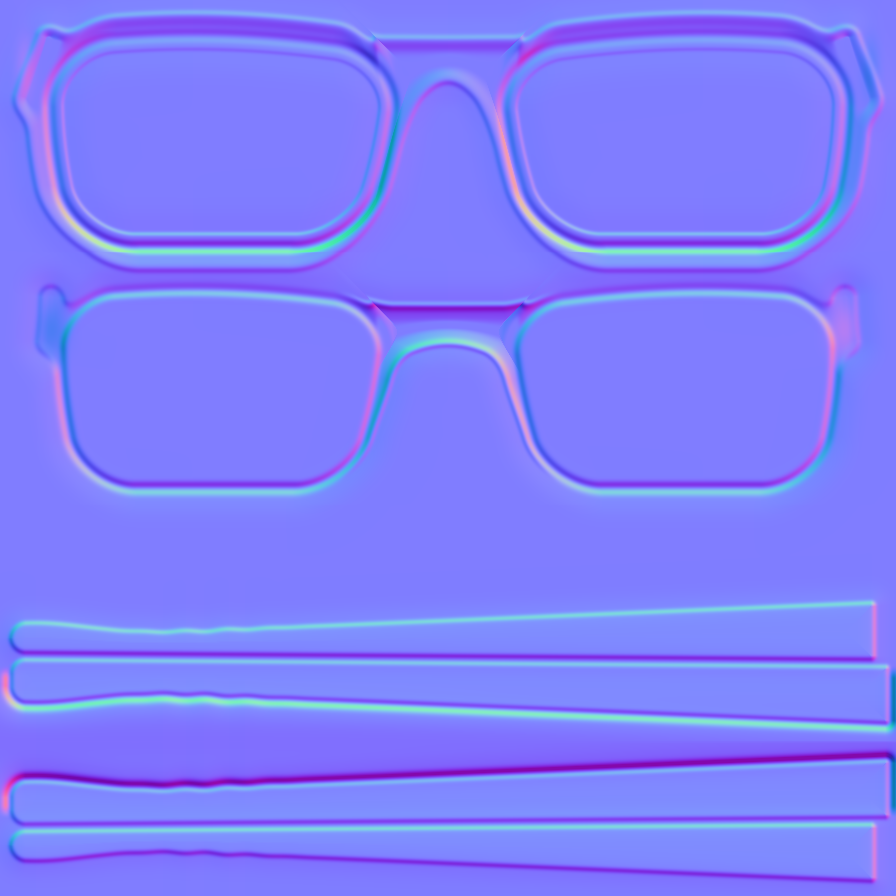
Reproduce this texture map procedurally as a Shadertoy shader.

```glsl
// Tangent-space normal map of a pair of spectacles: two frame views above four temple arms.

// All lengths are in percent of the canvas, y up.
const float LENS_X = 25.5;         // lens centre, measured from the mirror axis
const vec2 FRONT = vec2(84.2, 10.3); // lens centre height, half height
const vec2 BACK = vec2(56.6, 10.8);
const float FRONT_RIM = 4.0;
const float BACK_RIM = 0.9;
const float ARM_AXIS = 17.2;       // the two arm pairs mirror about this height
const vec2 FLAT_TILT = vec2(0.0, -0.02);
const float ARM_TINT = 0.11;
const float MAX_TILT = 0.94;

const int FRONT_LENS = 0, FRONT_FRAME = 1, BACK_LENS = 2, BACK_FRAME = 3, THIN_ARM = 4, WIDE_ARM = 5;

float bell(float x, float width) {
    x /= width;
    return exp(-x * x);
}

float smoothMin(float a, float b, float k) {
    float h = max(k - abs(a - b), 0.0) / k;
    return min(a, b) - 0.25 * k * h * h;
}

float roundBox(vec2 p, vec2 halfSize, float r) {
    vec2 e = abs(p) - halfSize + r;
    return length(max(e, 0.0)) + min(max(e.x, e.y), 0.0) - r;
}

float softSegment(vec2 p, vec2 a, vec2 b) {
    vec2 ab = b - a;
    vec2 v = p - a - ab * clamp(dot(p - a, ab) / dot(ab, ab), 0.0, 1.0);
    return sqrt(dot(v, v) + 0.2);
}

// Tapered lens with an arched upper edge
float lens(vec2 q, vec2 place) {
    vec2 v = q - vec2(LENS_X, place.x);
    float t = clamp(v.y / place.y, -1.2, 1.2);
    float arch = 0.0045 * (v.x - 3.0) * (v.x - 3.0);
    v.y += min(arch, 3.0) * smoothstep(-1.0, 1.0, t);
    v.x += 0.5 * t;
    return roundBox(v, vec2(17.25 + (1.6 - 1.1 * t) * t, place.y), 5.6);
}

// Rim, arched bridge (top, bottom, curve) and hinge joined smoothly
float frame(vec2 q, float rim, vec3 bridge, vec2 hingeTop, vec2 hingeEnd) {
    float x = min(q.x, 8.0);
    float low = bridge.y - bridge.z * x * x;
    float y = q.y - 0.5 * (bridge.x + low);
    float strip = max(sqrt(y * y + 0.3) - 0.5 * (bridge.x - low), q.x - 8.0);
    float d = smoothMin(rim, strip, 2.0);
    return smoothMin(d, softSegment(q, hingeTop, hingeEnd) - 1.3, 3.0);
}

float arm(vec2 q, float low, float high, float tip) {
    vec2 centre = vec2(0.5 * (tip + 1.2), 0.5 * (low + high));
    return roundBox(q - centre, vec2(tip - centre.x, 0.5 * (high - low)), mix(1.7, 0.4, q.x / 100.0));
}

float shape(int part, vec2 p) {
    vec2 q = vec2(abs(p.x - 50.0), p.y);
    float inner = 1.0 - smoothstep(6.0, 12.0, q.x);
    if (part == FRONT_LENS) return lens(q, FRONT);
    if (part == BACK_LENS) return lens(q, BACK);
    if (part == FRONT_FRAME)
        return frame(q, lens(q, FRONT) - FRONT_RIM + inner, vec3(95.8, 90.8, 0.2), vec2(44.6, 95.7), vec2(46.8, 89.0));
    if (part == BACK_FRAME) {
        float rim = BACK_RIM + 0.8 * inner * smoothstep(50.0, 60.0, q.y);
        return frame(q, lens(q, BACK) - rim, vec3(65.9, 61.6, 0.05), vec2(44.3, 66.8), vec2(44.6, 62.0));
    }
    // Arms flare toward the hinge, with a rounded ear tip and a wavy grip
    vec2 a = vec2(p.x, abs(p.y - ARM_AXIS));
    float flare = 0.042 * (p.x - 18.0) + 1.7 * bell(p.x - 3.0, 9.0)
                + 0.1 * sin(p.x * 1.3) * bell(p.x - 23.0, 7.0);
    float seam = 9.65 - 0.008 * p.x;
    if (part == THIN_ARM) return arm(a, seam + 0.35, 12.2 + flare, 97.6);
    return arm(a, 5.4 - flare, seam - 0.35, 99.2);
}

// Distance in x, outward direction in yz
vec3 field(int part, vec2 p) {
    vec2 e = vec2(0.08, 0.0);
    vec2 g = vec2(shape(part, p + e.xy) - shape(part, p - e.xy),
                  shape(part, p + e.yx) - shape(part, p - e.yx)) / (2.0 * e.x);
    float steep = max(length(g), 0.3);
    return vec3(shape(part, p) / steep, g / steep);
}

// Tilt along a contour; positive strength leans outward
vec2 band(vec3 f, float at, float width, float strength) {
    return f.yz * strength * bell(f.x - at, width);
}

void mainImage(out vec4 fragColor, in vec2 fragCoord) {
    vec2 p = 100.0 * fragCoord / iResolution.xy;
    vec2 q = vec2(abs(p.x - 50.0), p.y);
    vec2 tilt = FLAT_TILT;
    // Front view: stepped rim, bevelled outline
    vec3 f = field(FRONT_LENS, p);
    vec2 steps = band(f, 0.0, 0.25, -0.5) + band(f, 1.05, 0.45, 0.6) + band(f, 1.95, 0.45, -0.85);
    tilt += steps * (0.75 - 0.3 * f.z) + band(f, -0.8, 2.0, 0.05);
    f = field(FRONT_FRAME, p);
    tilt += band(f, 0.1, 0.35, 0.42) + band(f, -0.9, 0.8, -0.3 - 0.15 * max(f.z, 0.0)) + band(f, 0.8, 1.8, 0.06);
    // Back view: thin rim with a broad rounded bridge
    f = field(BACK_LENS, p);
    float solid = smoothstep(-0.3, 0.6, f.x), nose = 1.0 - smoothstep(8.0, 13.0, q.x);
    tilt += band(f, -0.1, 0.45, 0.65);
    f = field(BACK_FRAME, p);
    float ends = smoothstep(41.5, 43.5, q.x) * smoothstep(58.0, 61.0, q.y);
    float fade = (1.0 - 0.5 * (1.0 - nose) * max(f.z, 0.0)) * (1.0 - ends);
    tilt += fade * band(f, -0.2, 0.5, -0.6) + solid * nose * band(f, -1.1, 1.0, -0.35);
    tilt += nose * band(f, 0.25, 0.3, 0.6) + band(f, 0.6, 1.8, -0.1);
    tilt += ends * vec2(1.0, -1.0) * abs(band(f, 0.0, 0.35, 0.3)) * vec2(sign(p.x - 50.0), 1.0);
    // Hinge faces
    float hinge = 0.4 * bell(length((q - vec2(44.2, 63.2)) / vec2(1.8, 3.0)), 1.0) * smoothstep(-0.3, 0.4, -f.x)
                - 0.3 * bell(length((q - vec2(47.2, 92.5)) / vec2(1.0, 3.5)), 1.0);
    tilt.x += sign(p.x - 50.0) * hinge;
    // Temple arms
    float away = abs(p.y - ARM_AXIS);
    tilt.y -= 0.11 * bell(away, 3.5);
    f = field(THIN_ARM, p);
    tilt += band(f, 0.0, 0.32, 0.6) + band(f, 0.4, 1.5, 0.08);
    tilt.y += ARM_TINT * smoothstep(-0.3, 0.6, -f.x);
    f = field(WIDE_ARM, p);
    tilt += band(f, -0.1, 0.32, 0.6);
    tilt += (band(f, 0.55, 0.5, -0.8) + band(f, 1.0, 1.5, -0.14)) * (1.0 - smoothstep(7.0, 8.6, away));
    tilt.y += ARM_TINT * smoothstep(-0.3, 0.6, -f.x);
    // Encode the unit normal
    tilt *= MAX_TILT / max(length(tilt), MAX_TILT);
    fragColor = vec4(0.5 + 0.5 * vec3(tilt, sqrt(1.0 - dot(tilt, tilt))), 1.0);
}
```
